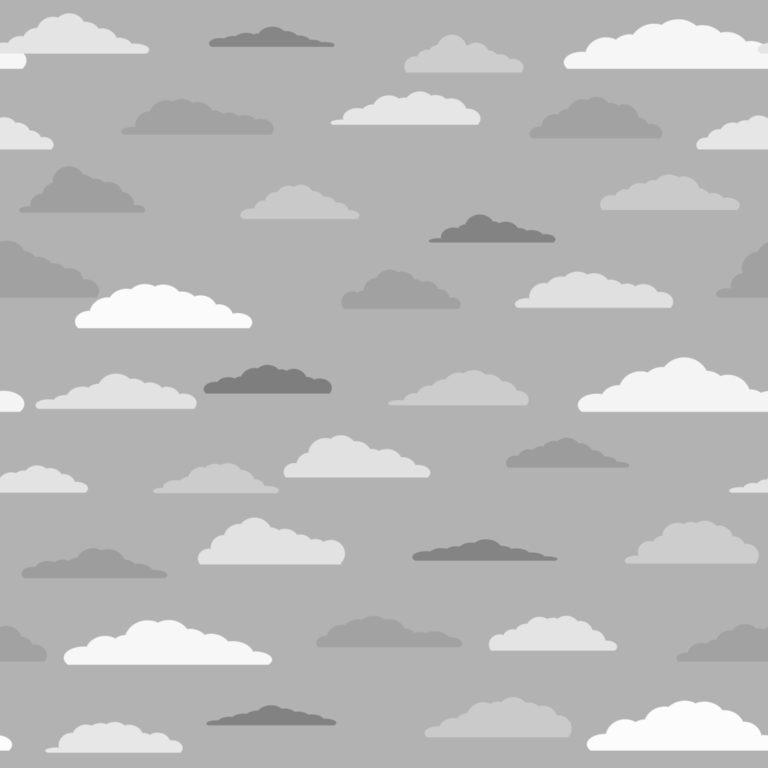
Give the GLSL for this pattern, as a Shadertoy shader.

```glsl
const vec2 GRID = vec2(4.0, 9.0);
const int PUFFS = 9;
const float SKY = 0.70;

float hash(vec2 p) {
    vec3 q = fract(vec3(p.xyx) * vec3(0.1031, 0.1030, 0.0973));
    q += dot(q, q.yzx + 33.33);
    return fract((q.x + q.y) * q.z);
}

// Random value number k of the cloud in a cell
float cellRandom(vec2 cell, float k) {
    return hash(cell * 17.3 + k * vec2(5.7, 9.1) + 3.0);
}

// Approximate distance to an ellipse
float ellipse(vec2 p, vec2 r) {
    float k = length(p / r);
    return k * (k - 1.0) / max(length(p / (r * r)), 1e-4);
}

// Ellipse standing on a narrower column that reaches the base line
float puff(vec2 p, float top, vec2 r) {
    float centre = top - r.y;
    float column = max(abs(p.x) - 0.72 * r.x, p.y - centre);
    return min(ellipse(p - vec2(0.0, centre), r), column);
}

// Flat-bottomed row of puffs; p starts at the middle of the base
float cloud(vec2 p, float width, float height, vec2 cell) {
    float peak = mix(0.28, 0.72, cellRandom(cell, 1.0));
    vec2 ends = mix(vec2(0.14), vec2(0.48),
                    vec2(cellRandom(cell, 2.0), cellRandom(cell, 3.0)));
    vec2 slope = mix(vec2(0.55), vec2(1.25),
                     vec2(cellRandom(cell, 4.0), cellRandom(cell, 5.0)));
    float d = 1.0;
    for (int i = 0; i < PUFFS; i++) {
        float t = float(i) / float(PUFFS - 1);
        float wobble = cellRandom(cell, 10.0 + float(i));
        bool left = t < peak;
        float rise = left ? t / peak : (1.0 - t) / (1.0 - peak);
        float profile = mix(left ? ends.x : ends.y, 1.0,
                            pow(rise, left ? slope.x : slope.y));
        float top = height * profile * mix(0.82, 1.08, wobble);
        float rx = width * (mix(0.075, 0.105, rise) + 0.025 * wobble);
        float ry = min(0.62 * top, rx * 0.95);
        float x = (t - 0.5) * 0.84 * width;
        d = min(d, puff(p - vec2(x, 0.0), top, vec2(rx, ry)));
    }
    return max(d, -p.y);
}

// Tone, width and height-to-width ratio for a rank from 0 to 1
vec3 cloudKind(float rank, float vary) {
    if (rank < 0.14) return vec3(0.97, 0.265, mix(0.22, 0.30, vary));
    if (rank < 0.39) return vec3(0.89, 0.185, mix(0.22, 0.42, vary));
    if (rank < 0.58) return vec3(0.79, 0.165, mix(0.22, 0.38, vary));
    if (rank < 0.84) return vec3(0.62, 0.170, mix(0.20, 0.40, vary));
    return vec3(0.51, 0.165, mix(0.15, 0.26, vary));
}

// Paints the cloud of one cell over the given tone
float paintCloud(float tone, vec2 p, vec2 cell, float shift, float edge) {
    vec2 id = vec2(mod(cell.x, GRID.x), cell.y);
    float rank = fract(dot(id, vec2(0.5698, 0.7549)) + 0.31);
    vec3 kind = cloudKind(rank, cellRandom(id, 6.0));
    float width = kind.y * mix(0.84, 1.14, cellRandom(id, 7.0));
    vec2 base = cell + vec2(shift + 0.5, 0.12);
    base += vec2(0.3 * (cellRandom(id, 8.0) - 0.5), 0.42 * cellRandom(id, 9.0));
    float d = cloud(p - base / GRID, width, width * kind.z, id);
    float shade = kind.x + 0.035 * (cellRandom(id, 30.0) - 0.5);
    return mix(tone, shade, 1.0 - smoothstep(-edge, edge, d));
}

void mainImage(out vec4 fragColor, in vec2 fragCoord) {
    vec2 p = fragCoord / iResolution.y;
    float edge = max(1.0 / iResolution.y, 0.0012);
    float tone = SKY;

    // Staggered rows: a cloud may reach into the row above and both sides
    for (int j = 0; j >= -1; j--) {
        float row = floor(p.y * GRID.y) + float(j);
        if (row < 0.0) continue;
        float shift = 0.5 * mod(row, 2.0);
        float column = floor(p.x * GRID.x - shift);
        for (int i = -1; i <= 1; i++) {
            vec2 cell = vec2(column + float(i), row);
            tone = paintCloud(tone, p, cell, shift, edge);
        }
    }
    fragColor = vec4(vec3(tone), 1.0);
}
```
